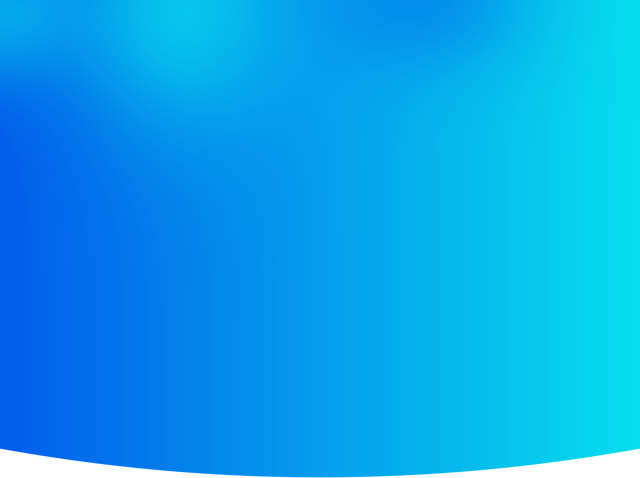
A WebGL 2 fragment shader for this background:

```glsl
#version 300 es
precision highp float;

uniform vec2 u_resolution;
out vec4 fragColor;

const vec3 BLUE = vec3(0.005, 0.36, 0.92);
const vec3 CYAN = vec3(0.025, 0.87, 0.93);
const vec3 WHITE = vec3(1.0);

// Soft elliptical spot, 1 at its center
float glow(vec2 p, vec2 center, vec2 spread) {
    vec2 d = (p - center) / spread;
    return exp(-0.5 * dot(d, d));
}

// Signed distance to a circle, negative inside
float circle(vec2 p, vec2 center, float radius) {
    return length(p - center) - radius;
}

// Position along the blue to cyan ramp
float rampPosition(vec2 uv) {
    float t = uv.x;
    t += 0.52 * glow(uv, vec2(0.267, 0.975), vec2(0.11, 0.17));
    t += 0.58 * glow(uv, vec2(-0.02, 0.97), vec2(0.09, 0.10));
    t -= 0.28 * glow(uv, vec2(0.685, 1.0), vec2(0.11, 0.10));
    return clamp(t, 0.0, 1.0);
}

void main() {
    vec2 uv = gl_FragCoord.xy / u_resolution;
    vec2 p = gl_FragCoord.xy / u_resolution.x;
    float pixel = 1.0 / u_resolution.x;

    vec3 color = mix(BLUE, CYAN, rampPosition(uv));

    // Shallow arc along the lower edge, white below
    float radius = 2.805;
    float arc = circle(p, vec2(0.5, radius + 0.001), radius);
    float outside = smoothstep(-0.75 * pixel, 0.75 * pixel, arc);
    outside *= step(p.y, 0.2);
    color = mix(color, WHITE, outside);

    fragColor = vec4(color, 1.0);
}
```
